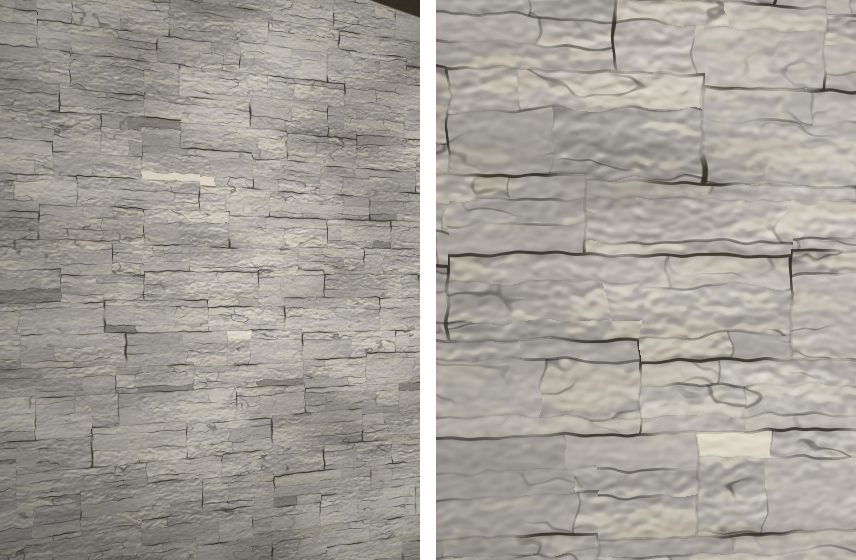
Left: the whole. Right: its middle third, enlarged.
A WebGL 1 fragment shader for this texture:

```glsl
precision highp float;
uniform vec2 u_resolution;

float hash(vec2 p) {
  vec3 q = fract(p.xyx * vec3(0.1031, 0.1030, 0.0973));
  q += dot(q, q.yzx + 33.33);
  return fract((q.x + q.y) * q.z);
}

vec2 gradientAt(vec2 cell) {
  float angle = 6.2832 * hash(cell);
  return vec2(cos(angle), sin(angle));
}

float noise(vec2 p) {
  vec2 i = floor(p), f = p - i;
  vec2 w = f * f * f * (f * (f * 6.0 - 15.0) + 10.0);
  vec2 e = vec2(1.0, 0.0);
  float low = mix(dot(gradientAt(i), f), dot(gradientAt(i + e), f - e), w.x);
  float high = mix(dot(gradientAt(i + e.yx), f - e.yx), dot(gradientAt(i + 1.0), f - 1.0), w.x);
  return mix(low, high, w.y) * 1.4;
}

// Chipped stone surface, drawn out along the courses
float relief(vec2 q) {
  return 0.75 * noise(q * vec2(12.0, 50.0))
       + 0.45 * abs(noise(q * vec2(28.0, 80.0) + 7.0))
       + 0.4 * noise(q * vec2(60.0, 130.0) + 11.0)
       + 0.34 * noise(q * vec2(120.0, 200.0) + 19.0);
}

// Panels of uneven width, staggered from row to row
float columnCoord(float row, float u) {
  float wave = 0.12 * sin(14.0 * u + 6.28 * hash(vec2(row, 8.0)));
  return u * 4.9 + wave + 0.5 * mod(row, 2.0) + 0.35 * hash(vec2(row, 3.0)) + 20.0;
}

// The bottom edge of a row steps at the joints of the row below
float edgeShift(float row, float u) {
  return 0.4 * hash(vec2(floor(columnCoord(row - 1.0, u)), row + 60.0));
}

float seam(float d, float width) {
  float aa = 0.7 / u_resolution.y;
  return 1.0 - smoothstep(width - aa, width + aa, d);
}

void main() {
  vec2 p = gl_FragCoord.xy / u_resolution.y;

  // Wall receding to the right
  float depth = 1.0 - 0.27 * p.x;
  vec2 wall = vec2(p.x, p.y - 0.5) / depth;
  wall.y += 0.002 * noise(wall * vec2(16.0, 9.0)) + 0.0016 * noise(wall * vec2(60.0, 40.0));
  wall.x += 0.003 * noise(wall * 55.0 + 5.0);

  float y = wall.y * 17.0 + 40.0;
  float row = floor(y);
  if (y - row < edgeShift(row, wall.x)) row -= 1.0;
  float bottom = row + edgeShift(row, wall.x);
  float height = row + 1.0 + edgeShift(row + 1.0, wall.x) - bottom;
  float g = (y - bottom) / height;
  float column = columnCoord(row, wall.x);
  float c = fract(column);
  vec2 panel = vec2(floor(column), row);

  // Each panel holds up to three courses of split stones
  float tilted = g + 0.18 * (c - 0.5) * (hash(panel + 11.0) - 0.5)
               + 0.05 * noise(vec2(wall.x * 30.0, row));
  float lowCut = 0.18 + 0.24 * hash(panel + 23.0);
  float highCut = 0.58 + 0.24 * hash(panel + 37.0);
  if (hash(panel + 41.0) < 0.25) lowCut = 0.0;
  float course = step(lowCut, tilted) + step(highCut, tilted);
  vec2 courseId = panel * vec2(1.0, 3.0) + vec2(0.0, course);
  float split = 0.2 + 0.6 * hash(courseId + 53.0);
  float bend = c - split + 0.02 * noise(vec2(g * 4.0, row + 0.5));
  vec2 stone = courseId * vec2(2.0, 1.0) + vec2(step(0.0, bend), 0.0);
  float tone = hash(stone + 71.0);
  float rough = 0.4 + 0.85 * hash(stone + 83.0);

  // Light from above on the broken faces
  vec2 q = wall + 2.0 + 3.0 * vec2(hash(stone + 5.0), hash(stone + 9.0));
  float slope = (relief(q) - relief(q + vec2(-0.0007, 0.0027))) * rough;
  float streak = noise(q * vec2(8.0, 42.0) + 31.0) + 0.55 * noise(q * vec2(50.0, 105.0));
  float grain = noise(wall * vec2(130.0, 190.0) + 90.0);
  float cloud = noise(wall * vec2(3.0, 5.0) + 13.0) + 0.6 * noise(wall * vec2(6.0, 15.0) + 47.0);

  vec3 color = mix(vec3(0.58, 0.565, 0.55), vec3(0.66, 0.64, 0.615), tone);
  float cream = smoothstep(0.08, 0.5, streak + 0.7 * slope + 0.35 * cloud) * min(rough, 1.0);
  color = mix(color, vec3(0.735, 0.705, 0.62), 0.5 * cream);
  color += 0.17 * slope + 0.02 * grain + 0.1 * cloud;

  // Broken ledges throw short thin shadows
  float ledge = abs(noise(q * vec2(11.0, 34.0) + 63.0) + 0.2 * noise(q * vec2(60.0, 90.0)));
  float ledgeMask = smoothstep(0.0, 0.4, noise(wall * vec2(16.0, 30.0) + 77.0)) * min(rough, 1.0);
  color *= 1.0 - 0.3 * ledgeMask * (1.0 - smoothstep(0.01, 0.07, ledge));

  // Rare pale and dark thin stones
  float thin = step(0.5, abs(course - 1.0));
  float rare = hash(stone + 97.0);
  color = mix(color, vec3(0.88, 0.85, 0.74) + 0.1 * slope, 0.8 * thin * step(0.98, rare));
  color = mix(color, vec3(0.43, 0.42, 0.39) + 0.1 * slope, 0.7 * thin * step(rare, 0.03));
  color -= 0.35 * max(color - 0.7, 0.0);

  // Faint seams inside panels, broken dark joints between them
  float rise = height / 17.0 * depth;
  float run = depth * depth / 4.9;
  float broken = smoothstep(-0.15, 0.4, noise(wall * vec2(14.0, 28.0) + 50.0));
  float courseGap = min(abs(tilted - lowCut), abs(tilted - highCut)) * rise;
  color *= 1.0 - (0.04 + 0.34 * broken) * seam(courseGap, 0.0008);
  color *= 1.0 - 0.22 * broken * seam(abs(bend) * run, 0.0007);
  float rowGap = min(g, 1.0 - g) * rise;
  float columnGap = min(c, 1.0 - c) * run;
  color *= 1.0 - 0.1 * broken * (1.0 - smoothstep(0.0, 0.006, rowGap));
  float joint = max(seam(rowGap, 0.0009) * (0.16 + 0.65 * broken),
                    seam(columnGap, 0.001) * (0.12 + 0.75 * broken));
  color = mix(color, vec3(0.15, 0.135, 0.105), joint);

  // Lamp falloff and the shadowed end of the wall top
  vec2 away = p - vec2(0.5, 0.57);
  color *= 1.11 - 0.75 * dot(away, away);
  float overhang = smoothstep(-0.002, 0.002, p.y - 1.0 + 0.35 * (p.x - 0.66));
  color = mix(color, vec3(0.16, 0.14, 0.1), 0.9 * overhang);
  gl_FragColor = vec4(clamp(color, 0.0, 1.0), 1.0);
}
```
